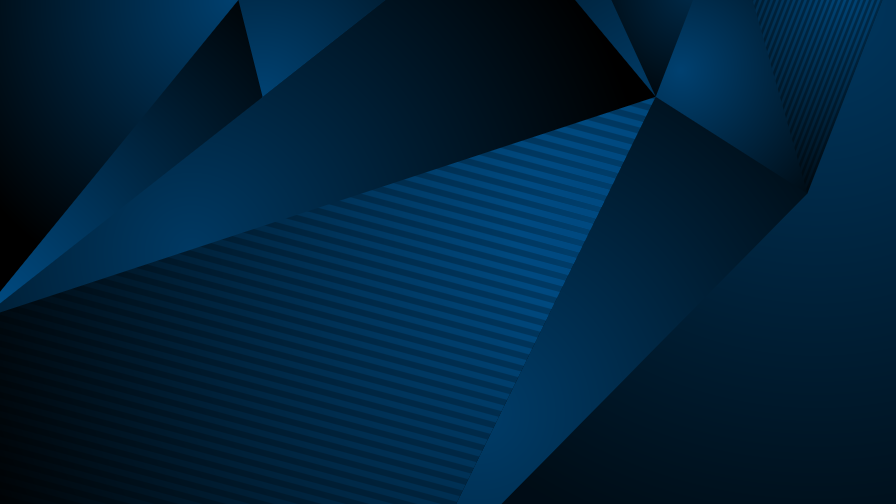
Give the GLSL for this background, as a WebGL 1 fragment shader.

```glsl
precision highp float;

uniform vec2 u_resolution;

#define TINT vec3(0.0, 0.288, 0.5)
#define WIDE_PERIOD 0.0246
#define WIDE_NORMAL vec2(0.26, 0.966)
#define WIDE_SHADE 0.76
#define FINE_PERIOD 0.0104
#define FINE_NORMAL vec2(0.931, -0.365)
#define FINE_SHADE 0.65

// Signed distance to the line a-b, positive on its left
float side(vec2 p, vec2 a, vec2 b) {
  vec2 d = normalize(b - a);
  vec2 q = p - a;
  return d.x * q.y - d.y * q.x;
}

// Brightness falling from inner to outer over a radius
float glow(vec2 p, vec2 center, float radius, float inner, float outer) {
  return mix(inner, outer, min(distance(p, center) / radius, 1.0));
}

// Even bands: 1 on the light ones, shade on the dark ones
float bands(vec2 p, vec2 normal, float period, float shade, float pixel) {
  float wave = abs(fract(dot(p, normal) / period) - 0.5);
  float soft = min(0.75 * pixel / period, 0.25);
  return mix(shade, 1.0, smoothstep(0.25 - soft, 0.25 + soft, wave));
}

// Lay a facet over the level below with a smooth edge
float lay(float below, float facet, float dist, float pixel) {
  return mix(below, facet, clamp(dist / pixel + 0.5, 0.0, 1.0));
}

void main() {
  float pixel = 1.0 / u_resolution.y;
  vec2 p = gl_FragCoord.xy * pixel;

  // Corners of the facets
  vec2 leftHigh = vec2(0.0, 0.421);
  vec2 leftMid = vec2(0.0, 0.398);
  vec2 leftLow = vec2(0.0, 0.380);
  vec2 peak = vec2(0.473, 1.0);
  vec2 notch = vec2(0.521, 0.808);
  vec2 ridge = vec2(0.766, 1.0);
  vec2 hub = vec2(1.301, 0.808);
  vec2 topA = vec2(1.141, 1.0);
  vec2 topB = vec2(1.213, 1.0);
  vec2 topC = vec2(1.375, 1.0);
  vec2 topD = vec2(1.493, 1.0);
  vec2 topE = vec2(1.752, 1.0);
  vec2 elbow = vec2(1.602, 0.616);
  vec2 footLeft = vec2(0.905, 0.0);
  vec2 footRight = vec2(0.995, 0.0);

  // Central slope and the facets at upper left
  float level = glow(p, vec2(0.38, 0.5), 0.92, 0.78, 0.0);
  float aboveRidge = side(p, leftMid, ridge);
  level = lay(level, glow(p, leftMid, 0.78, 1.0, 0.05), aboveRidge, pixel);
  level = lay(level, glow(p, notch, 0.4, 0.9, 0.28),
              min(aboveRidge, side(p, peak, notch)), pixel);
  level = lay(level, glow(p, vec2(0.46, 1.0), 0.62, 0.86, 0.0),
              side(p, leftHigh, peak), pixel);

  // Fan above the hub, from left to right
  level = lay(level, glow(p, vec2(1.27, 0.85), 0.25, 0.75, 0.45),
              side(p, topA, hub), pixel);
  level = lay(level, glow(p, vec2(1.375, 1.02), 0.24, 0.58, 0.08),
              side(p, topB, hub), pixel);
  level = lay(level, glow(p, vec2(1.35, 0.86), 0.37, 0.88, 0.12),
              side(p, topC, hub), pixel);
  float fine = bands(p, FINE_NORMAL, FINE_PERIOD, FINE_SHADE, pixel);
  level = lay(level, fine * glow(p, vec2(1.68, 1.02), 0.44, 0.95, 0.12),
              side(p, topD, elbow), pixel);

  // Facets below the hub
  level = lay(level, glow(p, vec2(0.95, 0.18), 0.9, 0.82, 0.12),
              min(side(p, elbow, hub), side(p, hub, footLeft)), pixel);
  float wide = bands(p, WIDE_NORMAL, WIDE_PERIOD, WIDE_SHADE, pixel);
  level = lay(level, wide * glow(p, vec2(1.22, 0.55), 1.4, 1.16, 0.0),
              min(side(p, hub, leftLow), side(p, footLeft, hub)), pixel);

  // Outer plane at right
  level = lay(level, glow(p, vec2(1.62, 1.0), 1.12, 0.76, 0.17),
              max(side(p, topE, elbow), side(p, elbow, footRight)), pixel);

  gl_FragColor = vec4(TINT * min(level, 1.0), 1.0);
}
```
